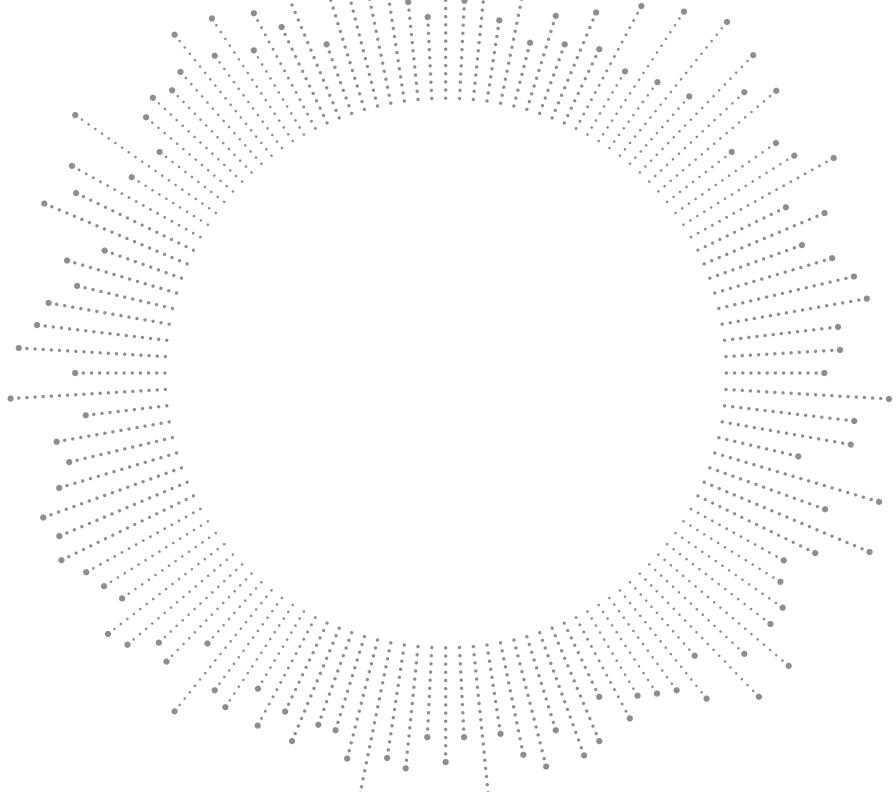
A WebGL 1 fragment shader for this background:

```glsl
precision highp float;

uniform vec2 u_resolution;

// Lengths are fractions of the canvas height.
const float TAU = 6.2831853;
const vec3 PAPER = vec3(1.0);
const vec3 DOT_GRAY = vec3(0.55, 0.555, 0.565);
const vec2 CENTER = vec2(0.4974, 0.529);
const float RAY_COUNT = 124.0;
const float INNER_SIDE = 0.3545;
const float INNER_TOP = 0.347;
const float OUTER_MEAN = 0.508;
const float OUTER_STRETCH = 0.012;
const float OUTER_ALTERNATE = 0.018;
const float OUTER_JITTER = 0.058;
const float DOT_SPACING = 0.0103;
const float DOT_RADIUS = 0.0021;
const float DOT_RADIUS_DIAGONAL = 0.0016;
const float TIP_RADIUS = 0.0039;
const vec2 ANGLE_WARP = vec2(0.040, 0.019);

float hash(float n) {
    return fract(sin(n * 12.9898) * 43758.5453);
}

// Spreads rays apart near the horizontal axis.
float warpOffset(float angle) {
    return dot(ANGLE_WARP, sin(angle * vec2(2.0, 4.0)));
}

float disc(vec2 offset, float radius, float pixel) {
    return clamp((radius - length(offset)) / pixel + 0.5, 0.0, 1.0);
}

void main() {
    float pixel = 1.0 / u_resolution.y;
    vec2 p = (gl_FragCoord.xy - CENTER * u_resolution) * pixel;

    // Invert the warp to find the nearest ray.
    float angle = atan(p.y, p.x);
    float evenAngle = angle;
    for (int i = 0; i < 4; i++) {
        evenAngle = angle - warpOffset(evenAngle);
    }
    float ray = mod(floor(evenAngle * RAY_COUNT / TAU + 0.5), RAY_COUNT);
    float rayAngle = ray * TAU / RAY_COUNT;
    rayAngle += warpOffset(rayAngle);

    // Coordinates along and across that ray.
    vec2 dir = vec2(cos(rayAngle), sin(rayAngle));
    vec2 local = vec2(dot(p, dir), dir.x * p.y - dir.y * p.x);

    // Ray extent, in whole dot steps.
    float inner = mix(INNER_SIDE, INNER_TOP, pow(dir.y, 2.0) * dir.y * dir.y);
    float outer = OUTER_MEAN + OUTER_STRETCH * cos(2.0 * rayAngle);
    outer += OUTER_ALTERNATE * (2.0 * mod(ray, 2.0) - 1.0);
    outer += OUTER_JITTER * (hash(ray + 1.0) - 0.5) * 1.6;
    float lastStep = floor((outer - inner) / DOT_SPACING + 0.5);

    // Small dots, finer on the diagonals, then the larger tip.
    float diagonal = smoothstep(0.75, 0.9, abs(sin(2.0 * rayAngle)));
    float dotRadius = mix(DOT_RADIUS, DOT_RADIUS_DIAGONAL, diagonal);
    float dotStep = clamp(floor((local.x - inner) / DOT_SPACING + 0.5), 0.0, lastStep);
    vec2 dotOffset = local - vec2(inner + dotStep * DOT_SPACING, 0.0);
    vec2 tipOffset = local - vec2(inner + lastStep * DOT_SPACING, 0.0);
    float ink = max(disc(dotOffset, dotRadius, pixel), disc(tipOffset, TIP_RADIUS, pixel));

    gl_FragColor = vec4(mix(PAPER, DOT_GRAY, ink), 1.0);
}
```
